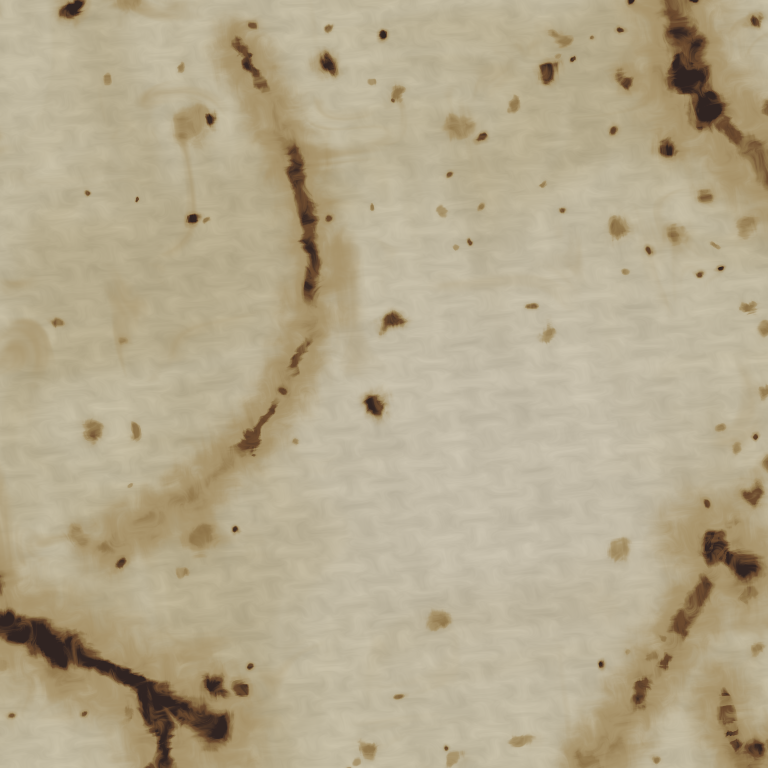
A three.js fragment shader for this texture:

```glsl
varying vec2 vUv;

const vec3 PAPER_COOL = vec3(0.765, 0.735, 0.665);
const vec3 PAPER_LIGHT = vec3(0.75, 0.715, 0.615);
const vec3 PAPER_WARM = vec3(0.71, 0.665, 0.545);
const vec3 TAN = vec3(0.66, 0.58, 0.42);
const vec3 OCHRE = vec3(0.57, 0.47, 0.30);
const vec3 BROWN = vec3(0.42, 0.29, 0.18);
const vec3 DARK = vec3(0.19, 0.14, 0.13);

const vec2 PALE_CENTRE = vec2(0.66, 0.38);
const float EDGE_WARP = 0.010;
const float HALO_RATIO = 3.2;
const float HALO_STRENGTH = 0.22;
const float GRAIN = 0.035;
const int CURVE_STEPS = 14;
const mat2 TURN = mat2(0.8, 0.6, -0.6, 0.8);

vec4 hash4(vec2 cell) {
  vec4 q = fract(cell.xyxy * vec4(0.1031, 0.1030, 0.0973, 0.1099));
  q += dot(q, q.wzxy + 33.33);
  return fract((q.xxyz + q.yzzw) * q.zywx);
}

// Layered, turned and self-bent sines, roughly -0.7 to 0.7
float waves(vec2 p) {
  float sum = 0.0;
  float amp = 0.5;
  for (int i = 0; i < 5; i++) {
    p = TURN * p * 1.6 + 3.1;
    p += 0.7 * sin(p.yx * 1.3);
    sum += amp * sin(p.x) * sin(p.y + 0.8);
    amp *= 0.62;
  }
  return sum;
}

float screenMix(float a, float b) {
  return a + b - a * b;
}

// Jittered cells, some holding a soft, stretched spot
float spots(vec2 p, float cells, float chance, float size, float seed) {
  vec2 grid = p * cells;
  vec2 home = floor(grid);
  float stain = 0.0;
  for (int j = -1; j <= 1; j++) {
    for (int i = -1; i <= 1; i++) {
      vec2 cell = home + vec2(float(i), float(j));
      vec4 rnd = hash4(cell + seed);
      vec4 look = hash4(cell + seed + 57.0);
      vec2 centre = cell + rnd.xy;
      vec2 place = centre / cells;
      float density = 0.3 + smoothstep(0.12, 0.42, length(place - PALE_CENTRE))
        * mix(0.35, 1.0, smoothstep(0.3, 0.6, place.x));
      float angle = 6.2832 * look.x;
      vec2 axis = vec2(cos(angle), sin(angle));
      vec2 away = grid - centre;
      vec2 local = vec2(dot(away, axis) * mix(0.65, 1.0, look.y),
                        dot(away, vec2(-axis.y, axis.x)));
      float d = length(local) / (size * mix(0.6, 1.25, rnd.w));
      float shape = 0.8 * (1.0 - smoothstep(0.4, 1.15, d))
        + 0.2 * (1.0 - smoothstep(0.5, 2.1, d));
      float strength = mix(0.2, 0.95, look.z * look.z);
      stain = max(stain, shape * strength * step(rnd.z, chance * density));
    }
  }
  return stain;
}

// Curved vein: wide faint halo and a dark core broken along its length
float vein(vec2 p, vec2 a, vec2 b, vec2 c, float width, float darkness, float breaks) {
  float nearest = 9.0;
  float along = 0.0;
  vec2 from = a;
  for (int i = 1; i <= CURVE_STEPS; i++) {
    float t = float(i) / float(CURVE_STEPS);
    vec2 to = mix(mix(a, b, t), mix(b, c, t), t);
    vec2 span = to - from;
    float h = clamp(dot(p - from, span) / dot(span, span), 0.0, 1.0);
    float d = length(p - from - span * h);
    if (d < nearest) {
      nearest = d;
      along = t + (h - 1.0) / float(CURVE_STEPS);
    }
    from = to;
  }
  float gate = smoothstep(-0.4, 0.4, sin(along * 27.0 + 2.0 * sin(along * 11.0)));
  gate = mix(1.0, gate, breaks);
  float thick = width * (0.85 + 0.3 * sin(along * 9.0 - 1.0));
  float core = (1.0 - smoothstep(0.35, 1.25, nearest / thick)) * gate;
  float reach = nearest / (width * HALO_RATIO);
  return screenMix(core * darkness, HALO_STRENGTH * exp(-reach * reach));
}

float allVeins(vec2 p) {
  float s = vein(p, vec2(0.31, 0.94), vec2(0.57, 0.51), vec2(0.14, 0.29), 0.011, 0.58, 0.95);
  s = screenMix(s, vein(p, vec2(-0.03, 0.20), vec2(0.12, 0.15), vec2(0.28, 0.05), 0.021, 0.95, 0.15));
  s = max(s, vein(p, vec2(0.19, 0.10), vec2(0.22, 0.05), vec2(0.21, -0.03), 0.017, 0.9, 0.0));
  s = max(s, vein(p, vec2(0.88, 1.03), vec2(0.88, 0.86), vec2(1.03, 0.76), 0.020, 0.66, 0.5));
  s = max(s, vein(p, vec2(0.89, 0.92), vec2(0.90, 0.88), vec2(0.92, 0.86), 0.023, 1.0, 0.0));
  s = max(s, vein(p, vec2(0.94, 0.29), vec2(0.89, 0.16), vec2(0.77, 0.01), 0.013, 0.48, 0.9));
  s = max(s, vein(p, vec2(0.92, 0.30), vec2(0.94, 0.28), vec2(0.97, 0.26), 0.019, 0.85, 0.2));
  return max(s, vein(p, vec2(0.94, 0.10), vec2(0.94, 0.05), vec2(0.98, 0.01), 0.012, 0.5, 0.8));
}

vec3 stainColour(vec3 paper, float s) {
  vec3 colour = mix(paper, TAN, smoothstep(0.0, 0.2, s));
  colour = mix(colour, OCHRE, smoothstep(0.18, 0.38, s));
  colour = mix(colour, BROWN, smoothstep(0.35, 0.62, s));
  return mix(colour, DARK, smoothstep(0.6, 0.95, s));
}

void main() {
  vec2 p = vUv;
  vec2 ragged = p + EDGE_WARP * vec2(waves(p * 35.0), waves(p * 35.0 + 40.0));

  // Paper: cool pale middle, warm clouds, fine fibres
  float cloud = waves(p * 5.0 + 2.0);
  float pale = 1.0 - smoothstep(0.05, 0.48, length(p - PALE_CENTRE));
  vec3 paper = mix(PAPER_LIGHT, PAPER_WARM, smoothstep(-0.35, 0.45, cloud - 0.35 * pale));
  paper = mix(paper, PAPER_COOL, 0.75 * pale);
  paper += GRAIN * (waves(p * vec2(45.0, 85.0)) + 0.6 * waves(p * vec2(14.0, 24.0)));

  // Stains: veins, three sizes of spots, faint mottling
  float blotch = 1.0 + 0.45 * waves(p * 55.0 + 9.0);
  float marks = spots(ragged, 6.0, 0.17, 0.15, 11.0);
  marks = max(marks, spots(ragged, 14.0, 0.24, 0.17, 37.0));
  marks = max(marks, spots(mix(p, ragged, 0.5), 30.0, 0.09, 0.15, 71.0));
  float stain = screenMix(allVeins(ragged), marks) * blotch;
  stain += 0.22 * (1.0 - pale) * max(0.0, waves(p * 12.0 + 5.0) - 0.25);

  gl_FragColor = vec4(stainColour(paper, stain), 1.0);
}
```
